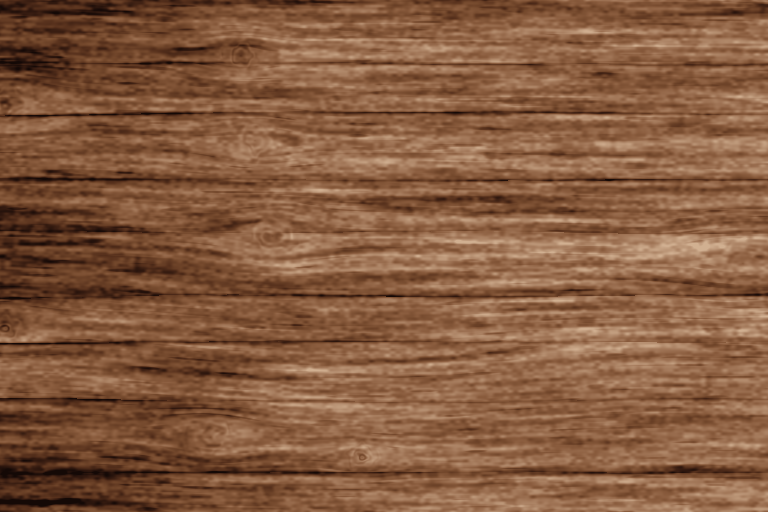
Reproduce this texture procedurally as a WebGL 1 fragment shader.

```glsl
precision highp float;
uniform vec2 u_resolution;

#define SEAMS 8
#define SEAM_PITCH 0.112
#define SEAM_WIDTH 0.003
#define KNOTS 8
#define KNOT_SIZE 0.024
#define WARP 0.02
#define STREAKS 0.95
#define SPECKLE 0.75
#define RINGS 0.3
#define LEFT_SHADE 1.5
#define BASE_TONE 3.4

float hash(vec2 p) {
  return fract(sin(dot(p, vec2(127.1, 311.7))) * 43758.5453);
}

// Value noise from -1 to 1
float noise(vec2 p) {
  vec2 i = floor(p), f = fract(p);
  f = f * f * (3.0 - 2.0 * f);
  float low = mix(hash(i), hash(i + vec2(1.0, 0.0)), f.x);
  float high = mix(hash(i + vec2(0.0, 1.0)), hash(i + 1.0), f.x);
  return 2.0 * mix(low, high, f.y) - 1.0;
}

// One row of noise, slid sideways by a random step
float strand(float x, float row) {
  x += 9.0 * hash(vec2(row, 77.0));
  float i = floor(x), f = fract(x);
  f = f * f * (3.0 - 2.0 * f);
  return mix(hash(vec2(i, row)), hash(vec2(i + 1.0, row)), f);
}

// Noise of staggered rows, from -1 to 1
float fibre(vec2 p) {
  float row = floor(p.y), f = fract(p.y);
  f = f * f * (3.0 - 2.0 * f);
  return 2.0 * mix(strand(p.x, row), strand(p.x, row + 1.0), f) - 1.0;
}

float bell(float x) { return exp(-x * x); }

// Brown ramp: one colour per whole step of tone, from -1 to 6
vec3 woodColor(float tone) {
  vec3 c = vec3(0.08, 0.035, 0.025);
  c = mix(c, vec3(0.20, 0.10, 0.06), clamp(tone + 1.0, 0.0, 1.0));
  c = mix(c, vec3(0.34, 0.19, 0.11), clamp(tone, 0.0, 1.0));
  c = mix(c, vec3(0.45, 0.28, 0.17), clamp(tone - 1.0, 0.0, 1.0));
  c = mix(c, vec3(0.54, 0.36, 0.24), clamp(tone - 2.0, 0.0, 1.0));
  c = mix(c, vec3(0.63, 0.46, 0.34), clamp(tone - 3.0, 0.0, 1.0));
  c = mix(c, vec3(0.72, 0.57, 0.45), clamp(tone - 4.0, 0.0, 1.0));
  return mix(c, vec3(0.82, 0.69, 0.57), clamp(tone - 5.0, 0.0, 1.0));
}

// Seams: x is the change of tone, y the number of the plank
vec2 seams(vec2 p) {
  vec2 result = vec2(0.0);
  for (int i = 0; i < SEAMS; i++) {
    float id = float(i);
    float y = (id + 0.87 + 0.35 * (hash(vec2(id, 3.0)) - 0.5)) * SEAM_PITCH;
    y += 0.005 * noise(vec2(p.x * 2.2, id * 5.0));
    float d = p.y - y;
    float strength = mix(0.25, 0.9, hash(vec2(id, 8.0)));
    strength *= 0.8 + 0.5 * noise(vec2(p.x * 6.0, id * 9.0));
    result.x -= 2.8 * strength * bell(d / SEAM_WIDTH);
    result.x -= 1.4 * hash(vec2(id, 5.0)) * bell(d / 0.015);
    result.x += 0.8 * strength * bell((d + 0.009) / 0.004);
    result.y += step(y, p.y);
  }
  return result;
}

// Knots: x is the change of tone, y the bend of the grain around them
vec2 knots(vec2 p, float aspect) {
  vec2 result = vec2(0.0);
  for (int i = 0; i < KNOTS; i++) {
    float id = float(i);
    float across = pow(hash(vec2(id, 21.0)), 1.6) * aspect;
    float up = (id + hash(vec2(id, 34.0))) / float(KNOTS);
    float size = KNOT_SIZE * mix(0.5, 1.2, hash(vec2(id, 55.0)));
    vec2 d = p - vec2(across, up);
    float r = length(d / vec2(1.25, 1.0)) / size;
    r += 0.35 * noise(d / size * 1.5 + id * 7.0);
    result.x -= 1.5 * bell(r * 1.5) + 0.6 * sin(r * 9.0) * bell(r * 0.7);
    result.x += 0.8 * bell(length((d - vec2(size, 0.0)) / vec2(3.0, 1.3)) / size);
    result.y -= 0.8 * d.y * bell(length(d / vec2(2.0, 1.0)) / (2.2 * size));
  }
  return result;
}

// Streaks, growth rings, short fibres, pores and pale lines
float grain(vec2 p, float plank) {
  vec2 q = p + vec2(plank * 17.0, 0.0);
  float tone = 0.8 * noise(q * vec2(1.3, 18.0)) + fibre(q * vec2(3.0, 55.0));
  tone += fibre(q * vec2(7.0, 110.0));
  tone *= STREAKS;
  float phase = p.y * 190.0 + 7.0 * noise(q * vec2(1.1, 7.0));
  tone += RINGS * sin(phase) * (1.0 + noise(q * vec2(2.0, 9.0)));
  tone += 0.7 * fibre(q * vec2(24.0, 160.0));
  tone -= 1.2 * smoothstep(0.5, 0.9, fibre(q * vec2(14.0, 130.0) + 40.0));
  return tone + 0.8 * smoothstep(0.5, 0.9, fibre(q * vec2(6.0, 120.0) + 90.0));
}

// Light grows from left to right, with a cloudy dark left end
float lighting(vec2 p, float aspect) {
  float x = p.x / aspect;
  float shade = LEFT_SHADE * (1.0 - smoothstep(0.0, 0.5, x));
  shade *= 1.0 + 0.6 * noise(p * vec2(2.0, 4.0) + 11.0);
  return 0.9 * (x - 0.5) - shade;
}

void main() {
  vec2 p = gl_FragCoord.xy / u_resolution.y;
  float aspect = u_resolution.x / u_resolution.y;
  vec2 seam = seams(p);
  vec2 knot = knots(p, aspect);
  float bend = WARP * noise(p * vec2(1.5, 3.5) + 4.0) + knot.y;

  float tone = BASE_TONE + lighting(p, aspect) + seam.x + knot.x;
  tone += grain(p + vec2(0.0, bend), seam.y);
  tone += 0.45 * noise(p * vec2(3.0, 8.0) + 70.0);
  tone += SPECKLE * fibre(p * vec2(95.0, 170.0));
  gl_FragColor = vec4(woodColor(tone), 1.0);
}
```
